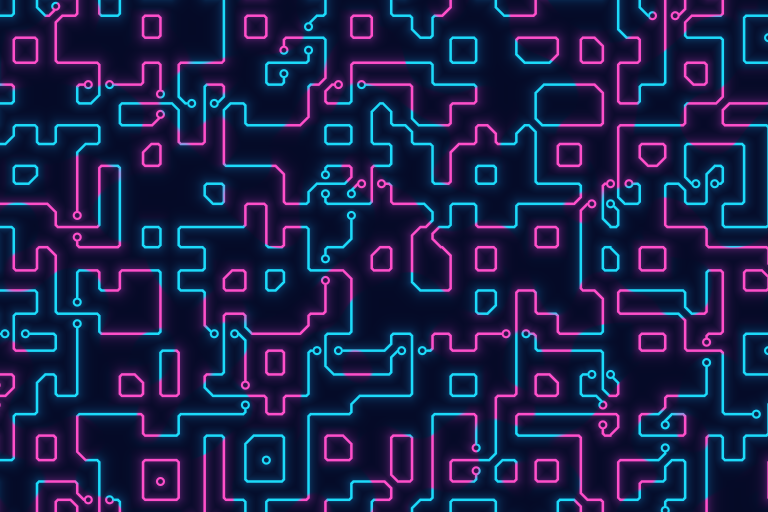
Reproduce this pattern procedurally as a WebGL 2 fragment shader.

```glsl
#version 300 es
precision highp float;

uniform vec2 u_resolution;
out vec4 outColor;

const float ROWS = 24.5;
const float BLOCK = 5.0;
const float HALF_WIDTH = 0.06;
const float RING_RADIUS = 0.165;
const vec3 NAVY = vec3(0.018, 0.038, 0.15);
const vec3 CYAN = vec3(0.11, 0.86, 0.98);
const vec3 PINK = vec3(1.0, 0.31, 0.79);
const vec3 CYAN_GLOW = vec3(0.02, 0.15, 0.20);
const vec3 PINK_GLOW = vec3(0.23, 0.06, 0.19);

struct Pad { vec2 origin; float size; bool present; };

float hash(vec2 p, float seed) {
    vec3 q = fract(p.xyx * vec3(0.1031, 0.1030, 0.0973) + seed * 0.137);
    q += dot(q, q.yzx + 33.33);
    return fract((q.x + q.y) * q.z);
}

float gradientDot(vec2 corner, vec2 offset) {
    float angle = 6.28318 * hash(corner, 9.0);
    return dot(vec2(cos(angle), sin(angle)), offset);
}

float gradientNoise(vec2 p) {
    vec2 i = floor(p), f = p - i;
    vec2 u = f * f * f * (f * (f * 6.0 - 15.0) + 10.0);
    vec2 e = vec2(1.0, 0.0);
    return mix(mix(gradientDot(i, f), gradientDot(i + e, f - e), u.x),
               mix(gradientDot(i + e.yx, f - e.yx), gradientDot(i + 1.0, f - 1.0), u.x), u.y);
}

// Each block may hold one square pad with clear space around it
Pad padOf(vec2 block) {
    float size = hash(block, 1.0) > 0.83 ? 2.0 : 1.0;
    vec2 jitter = vec2(hash(block, 2.0), hash(block, 3.0));
    vec2 origin = block * BLOCK + 1.0 + floor(jitter * (4.0 - size));
    return Pad(origin, size, hash(block, 4.0) < 0.78);
}

// Traces run along the borders between cells of different side
bool sideOf(vec2 cell) {
    vec2 block = floor(cell / BLOCK);
    Pad pad = padOf(block);
    vec2 q = cell - pad.origin;
    if (pad.present && all(greaterThanEqual(q, vec2(-1.0))) && all(lessThanEqual(q, vec2(pad.size)))) {
        bool inside = all(greaterThanEqual(q, vec2(0.0))) && all(lessThan(q, vec2(pad.size)));
        return inside != (hash(block, 5.0) > 0.5);
    }
    return hash(cell, 6.0) > 0.5;
}

// Uneven spacing of the lattice lines
vec2 nodePosition(vec2 n) {
    return n + 0.3 * (vec2(hash(vec2(n.x, 3.0), 7.0), hash(vec2(7.0, n.y), 8.0)) - 0.5);
}

float segment(vec2 p, vec2 a, vec2 b) {
    vec2 d = b - a;
    return length(p - a - d * clamp(dot(p - a, d) / dot(d, d), 0.0, 1.0));
}

float bend(vec2 p, vec2 arms, float chamfer) {
    vec2 a = vec2(sign(arms.x) * chamfer, 0.0), b = vec2(0.0, sign(arms.y) * chamfer);
    float straight = min(segment(p, vec2(arms.x, 0.0), a), segment(p, b, vec2(0.0, arms.y)));
    return min(straight, segment(p, a, b));
}

// Returns the distances to the trace and to the ring centres of one node
vec2 nodeDistances(vec2 p, vec2 n) {
    vec2 c = nodePosition(n);
    vec2 lo = 0.5 * (nodePosition(n - 1.0) - c), hi = 0.5 * (nodePosition(n + 1.0) - c);
    vec2 q = p - c;
    bool sw = sideOf(n - 1.0), se = sideOf(n - vec2(0.0, 1.0));
    bool nw = sideOf(n - vec2(1.0, 0.0)), ne = sideOf(n);
    bool up = nw != ne, down = sw != se, left = sw != nw, right = se != ne;
    float across = segment(q, vec2(lo.x, 0.0), vec2(hi.x, 0.0));
    float along = segment(q, vec2(0.0, lo.y), vec2(0.0, hi.y));
    float pick = hash(n, 10.0);
    vec2 d = vec2(9.0);
    if (up && down && left && right) {
        if (mod(n.x + n.y, 2.0) < 0.5) {
            // One trace passes, the other stops at two rings
            vec2 axis = pick > 0.5 ? vec2(0.0, 1.0) : vec2(1.0, 0.0);
            d.x = pick > 0.5 ? across : along;
            d.y = min(length(q - lo * axis), length(q - hi * axis));
        } else if (pick > 0.5) {
            d.x = min(bend(q, hi, 0.32), bend(q, lo, 0.32));
        } else {
            d.x = min(bend(q, vec2(lo.x, hi.y), 0.32), bend(q, vec2(hi.x, lo.y), 0.32));
        }
    } else if (left && right) d.x = across;
    else if (up && down) d.x = along;
    else if (up || down) d.x = bend(q, vec2(right ? hi.x : lo.x, up ? hi.y : lo.y), pick > 0.88 ? 0.4 : 0.1);
    Pad pad = padOf(floor(n / BLOCK));
    if (pad.present && pad.size > 1.5 && n == pad.origin + 1.0) d.y = length(q);
    return d;
}

// Share of pink: patches along the traces, one hue per pad
float pinkness(vec2 p) {
    float patches = smoothstep(0.02, 0.08, gradientNoise(p * 0.31));
    vec2 block = floor(p / BLOCK);
    Pad pad = padOf(block);
    vec2 box = abs(p - pad.origin - 0.5 * pad.size) - 0.5 * pad.size;
    float near = pad.present ? 1.0 - smoothstep(0.3, 0.6, max(box.x, box.y)) : 0.0;
    return mix(patches, step(hash(block, 11.0), 0.65), near);
}

void main() {
    vec2 p = gl_FragCoord.xy / u_resolution.y * ROWS + vec2(40.3, 60.4);
    float pixel = ROWS / u_resolution.y;
    vec2 d = vec2(9.0);
    for (int y = -1; y <= 1; y++)
        for (int x = -1; x <= 1; x++)
            d = min(d, nodeDistances(p, floor(p + 0.5) + vec2(x, y)));
    float trace = max(d.x - HALF_WIDTH, RING_RADIUS - d.y);
    float dist = min(trace, abs(d.y - RING_RADIUS) - 0.05);

    float pink = pinkness(p);
    vec3 color = NAVY + mix(CYAN_GLOW, PINK_GLOW, pink) * exp(-max(dist, 0.0) / 0.24);
    color = mix(color, mix(CYAN, PINK, pink), clamp(0.5 - dist / pixel, 0.0, 1.0));
    outColor = vec4(color, 1.0);
}
```
